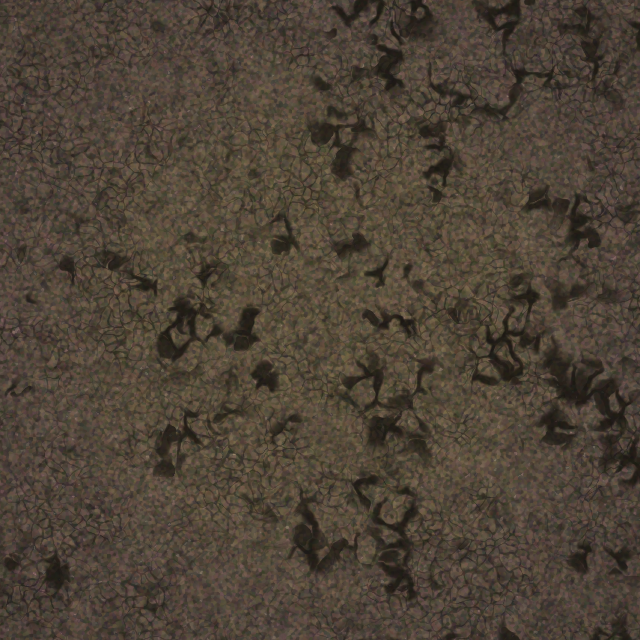
Write a Shadertoy shader that draws this texture.

```glsl
// Dark, crumbly soil: fine coloured grains over soft clumps, split by crevices.
// Blended cellular noise makes grains and clumps; cell borders make the cracks,
// which open only in scattered patches. A gentle falloff darkens the corners.

const vec3 OLIVE_SOIL = vec3(0.372, 0.324, 0.250);
const vec3 UMBER_SOIL = vec3(0.364, 0.310, 0.266);
const vec3 PIT_SHADOW = vec3(0.115, 0.100, 0.078);
const vec3 PALE_FLECK = vec3(0.150, 0.130, 0.100);

vec3 hash3(vec2 cell) {
    vec3 q = fract(vec3(cell.xyx) * vec3(0.1031, 0.1030, 0.0973));
    q += dot(q, q.yxz + 33.33);
    return fract((q.xxy + q.yzz) * q.zyx);
}

// Three random channels per cell, blended smoothly between jittered centres.
vec3 softCells(vec2 p, float sharpness) {
    vec2 cell = floor(p);
    vec3 sum = vec3(0.0);
    float total = 0.0;
    for (int y = -1; y <= 1; y++) {
        for (int x = -1; x <= 1; x++) {
            vec2 id = cell + vec2(x, y);
            vec2 offset = id + hash3(id + 71.0).xy - p;
            float weight = exp(-sharpness * dot(offset, offset));
            sum += weight * hash3(id);
            total += weight;
        }
    }
    return sum / total;
}

// Difference of the two nearest centre distances: zero on cell borders.
float borderGap(vec2 p) {
    vec2 cell = floor(p);
    float nearest = 8.0;
    float second = 8.0;
    for (int y = -1; y <= 1; y++) {
        for (int x = -1; x <= 1; x++) {
            vec2 id = cell + vec2(x, y);
            float d = length(id + hash3(id + 19.0).xy - p);
            second = min(second, max(nearest, d));
            nearest = min(nearest, d);
        }
    }
    return second - nearest;
}

// Soft-edged line along the cell borders.
float crack(vec2 p, float width) {
    return 1.0 - smoothstep(0.25 * width, width, borderGap(p));
}

// Ragged patches where the ground has opened up.
float openGround(vec2 p, float low, float high) {
    float broad = softCells(p * vec2(9.0, 7.0) + 5.0, 4.0).x;
    float ragged = softCells(p * 27.0 + 40.0, 4.0).y;
    return smoothstep(low, high, mix(broad, ragged, 0.5));
}

vec2 crumple(vec2 p) {
    vec2 coarse = softCells(p * 34.0 + 11.0, 4.0).xy - 0.5;
    vec2 fine = softCells(p * 95.0 + 23.0, 4.0).xy - 0.5;
    return p + 0.022 * coarse + 0.008 * fine;
}

void mainImage(out vec4 fragColor, in vec2 fragCoord) {
    vec2 uv = fragCoord / iResolution.xy;
    vec2 p = crumple(uv);
    vec2 fromCentre = uv - 0.5;
    float radius2 = dot(fromCentre, fromCentre);

    // Broad tone: olive in the middle, umber and dimmer towards the corners
    vec3 colour = mix(OLIVE_SOIL, UMBER_SOIL, smoothstep(0.02, 0.25, radius2));
    colour *= 1.0 - 0.36 * radius2;

    // Clump relief and hairline gaps between crumbs
    float clump = softCells(p * 62.0 + 7.0, 5.0).z - 0.5;
    float hairlines = crack(p * 58.0, 0.26) * softCells(uv * 20.0, 4.0).z;
    colour *= 1.0 + 0.16 * clump - 0.34 * hairlines;

    // Crevices and small pits, confined to the open patches
    float opened = openGround(uv, 0.55, 0.76);
    float crevice = opened * crack(p * vec2(25.0, 21.0) + 3.0, 0.08 + 0.26 * opened);
    float pit = smoothstep(0.66, 0.84, softCells(p * 44.0 + 90.0, 6.0).x);
    pit *= openGround(uv, 0.48, 0.68);
    colour = mix(colour, PIT_SHADOW, 0.92 * max(crevice, 0.85 * pit));

    // Fine grain: brightness, slight tint, and rare pale flecks
    vec3 grain = softCells(uv * 215.0, 7.0);
    vec3 dust = softCells(uv * 150.0 + 60.0, 6.0);
    float light = 0.30 * (grain.x - 0.5) + 0.20 * (dust.y - 0.5);
    float lit = 1.0 - 0.5 * max(crevice, pit);
    colour *= 1.0 + lit * light;
    colour += 0.055 * lit * (grain - 0.5);
    colour += PALE_FLECK * lit * smoothstep(0.94, 0.99, grain.z) * dust.x;

    fragColor = vec4(colour, 1.0);
}
```
